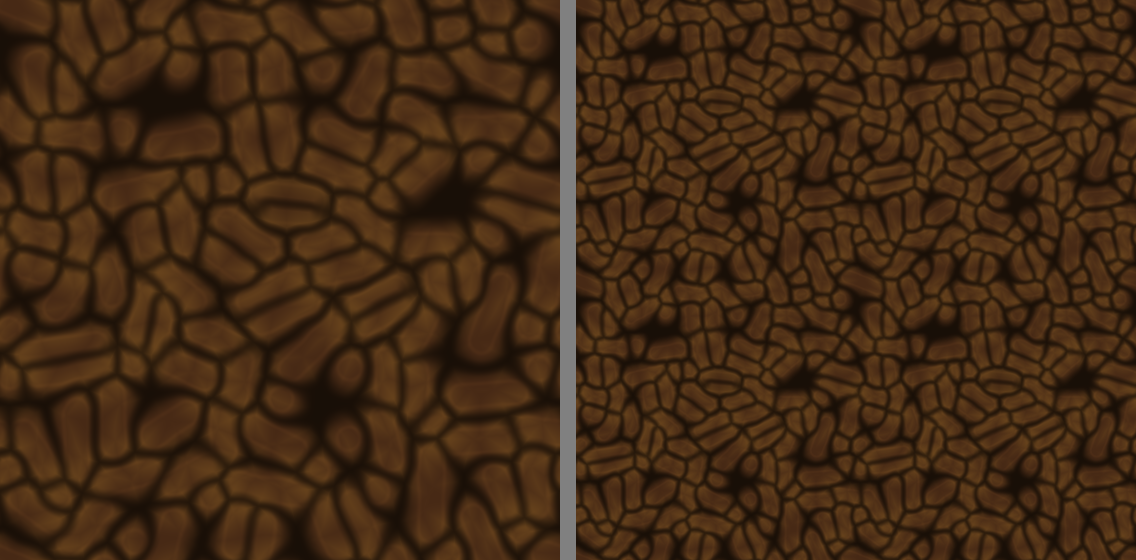
Left: one tile. Right: repeated 2 by 2.
Write a three.js fragment shader that draws this texture.

```glsl
// Tiling bed of soft brown elongated pebbles with dark gaps and amber creases.
varying vec2 vUv;

const float GRID = 11.0;         // pebbles along each side
const float JITTER = 0.78;       // scatter of pebble centres, in grid cells
const float SMALL_SHARE = 0.27;  // share of pebbles that stay small and round
const float SMALL_YIELD = 0.74;  // how far long pebbles push towards small ones
const float TIP_MARGIN = 0.24;   // room kept between a core tip and its border
const float MAX_REACH = 0.85;    // longest reach of a core from its centre
const float WARP_REPEATS = 28.0; // wobble waves along each side
const float WARP_AMOUNT = 0.05;
const float BODY_START = 0.2;    // distance from the core where shade begins
const float BODY_END = 0.68;
const float GAP_WIDTH = 0.36;
const float GAP_FLOOR = 0.32;    // light left in the tightest gaps
const float RIM_RADIUS = 0.24;
const float RIM_WIDTH = 0.07;

const vec3 SHADOW = vec3(0.096, 0.058, 0.027);
const vec3 BROWN = vec3(0.278, 0.161, 0.083);
const vec3 AMBER = vec3(0.140, 0.112, 0.030);
const vec3 RIM = vec3(0.022, 0.014, 0.006);

vec3 hash3(vec2 p) {
  vec3 q = fract(p.xyx * vec3(0.1031, 0.1030, 0.0973) + 0.137);
  q += dot(q, q.yxz + 33.33);
  return fract((q.xxy + q.yzz) * q.zyx);
}

vec2 wrapId(vec2 id, float period) {
  return floor(mod(id + 0.5, period));
}

// Smooth two-channel noise that repeats after the given period
vec2 wrapNoise(vec2 p, float period) {
  vec2 id = floor(p);
  vec2 f = fract(p);
  f = f * f * (3.0 - 2.0 * f);
  vec2 a = hash3(wrapId(id, period) + 57.0).xy;
  vec2 b = hash3(wrapId(id + vec2(1.0, 0.0), period) + 57.0).xy;
  vec2 c = hash3(wrapId(id + vec2(0.0, 1.0), period) + 57.0).xy;
  vec2 d = hash3(wrapId(id + 1.0, period) + 57.0).xy;
  return mix(mix(a, b, f.x), mix(c, d, f.x), f.y);
}

// Distances to the three nearest pebble cores, in rising order
vec3 nearestCores(vec2 p) {
  // Centres around p, relative to it; z tells small (1) from long (0)
  vec3 sites[49];
  for (int y = 0; y < 7; y++) {
    for (int x = 0; x < 7; x++) {
      vec2 id = floor(p) + vec2(float(x), float(y)) - 3.0;
      vec3 h = hash3(wrapId(id, GRID));
      vec2 centre = id + 0.5 + JITTER * (h.xy - 0.5);
      sites[y * 7 + x] = vec3(centre - p, 1.0 - step(SMALL_SHARE, h.z));
    }
  }
  vec3 near = vec3(8.0);
  for (int y = 1; y < 6; y++) {
    for (int x = 1; x < 6; x++) {
      vec3 site = sites[y * 7 + x];

      // A core lies across the direction to its closest neighbour
      vec2 closest = vec2(8.0);
      for (int j = -1; j <= 1; j++) {
        for (int i = -1; i <= 1; i++) {
          vec2 o = sites[(y + j) * 7 + x + i].xy - site.xy;
          if ((i != 0 || j != 0) && dot(o, o) < dot(closest, closest)) closest = o;
        }
      }
      vec2 axis = normalize(vec2(-closest.y, closest.x));

      // Both tips stop short of the borders with the neighbours
      vec2 reach = vec2(MAX_REACH + TIP_MARGIN);
      for (int j = -1; j <= 1; j++) {
        for (int i = -1; i <= 1; i++) {
          vec3 other = sites[(y + j) * 7 + x + i];
          vec2 o = other.xy - site.xy;
          float along = dot(o, axis);
          float limit = mix(0.5, SMALL_YIELD, other.z) * dot(o, o) / max(abs(along), 0.001);
          if (along > 0.001) reach.x = min(reach.x, limit);
          if (along < -0.001) reach.y = min(reach.y, limit);
        }
      }
      reach = max(reach - TIP_MARGIN, 0.0) * (1.0 - site.z);
      float t = clamp(-dot(site.xy, axis), -reach.y, reach.x);
      float d = length(site.xy + axis * t);
      if (d < near.x) near = vec3(d, near.xy);
      else if (d < near.y) near = vec3(near.x, d, near.y);
      else near.z = min(near.z, d);
    }
  }
  return near;
}

void main() {
  vec2 wobble = wrapNoise(vUv * WARP_REPEATS, WARP_REPEATS) - 0.5;
  vec3 near = nearestCores(vUv * GRID + WARP_AMOUNT * wobble);

  // Rounded bodies, darkened along the gaps
  float body = 1.0 - smoothstep(BODY_START, BODY_END, near.x);
  float gap = mix(GAP_FLOOR, 1.0, smoothstep(0.0, GAP_WIDTH, near.y - near.x));
  float light = body * gap;

  // Amber creases where several cores crowd together
  float glow = 1.0 - smoothstep(0.25, 1.1, near.z);
  float rim = 1.0 - smoothstep(0.0, RIM_WIDTH, abs(near.x - RIM_RADIUS));

  vec3 color = mix(SHADOW, BROWN, light);
  color += light * (AMBER * glow + RIM * rim);
  gl_FragColor = vec4(color, 1.0);
}
```
